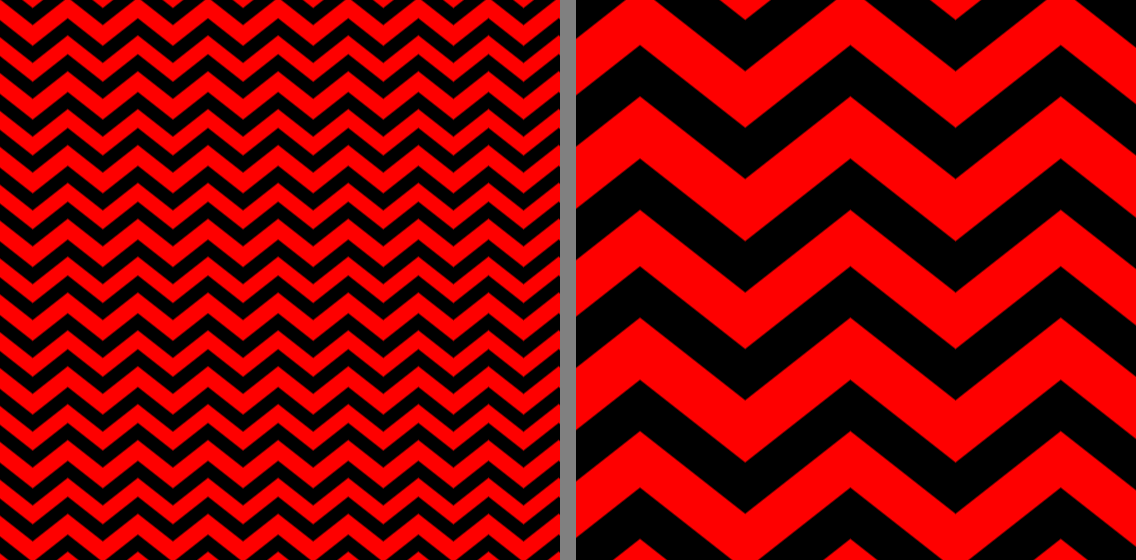
Left: the whole. Right: its middle third, enlarged.
Reproduce this pattern procedurally as a WebGL 1 fragment shader.

```glsl
precision highp float;
// Red and black horizontal zigzag stripes, alternating slightly wide and narrow.

uniform vec2 u_resolution;

// Triangle wave with period 1: 0 at whole numbers, 1 halfway between.
float triangleWave(float t) {
  return 2.0 * abs(fract(t + 0.5) - 0.5);
}

void main() {
  vec2 uv = gl_FragCoord.xy / u_resolution;

  // Straighten the zigzag, then count stripes downward from the top.
  float drop = 0.0492 * triangleWave((uv.x - 0.121) * 7.986);
  float stripesPerHeight = 15.186;
  float position = (1.0 - uv.y - drop - 0.0141) * stripesPerHeight;
  float row = floor(position + 0.5);

  // Every second stripe is a little thinner.
  float halfWidth = mix(0.0185, 0.0168, mod(row, 2.0));
  float edgeDistance = abs(position - row) / stripesPerHeight - halfWidth;

  // Soft edge across the slanted border.
  float softness = 1.15 / u_resolution.y;
  float red = clamp(0.5 - 0.5 * edgeDistance / softness, 0.0, 1.0);

  gl_FragColor = vec4(mix(vec3(0.0), vec3(0.996, 0.0, 0.0), red), 1.0);
}
```
